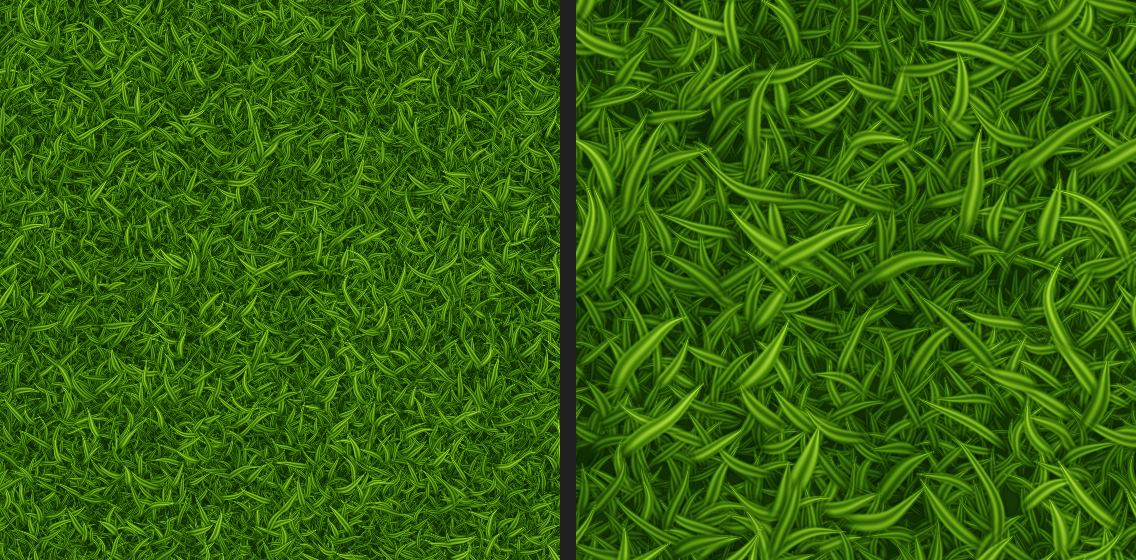
Left: the whole. Right: its middle third, enlarged.
Give the GLSL for this texture, as a three.js fragment shader.

```glsl
varying vec2 vUv;

const int LAYERS = 13;
const float FINE_CELLS = 56.0;    // grid of the deep, small blades
const float LARGE_CELLS = 24.0;   // grid of the top, long blades
const float HALF_LENGTH = 0.9;    // blade size in cells
const float HALF_WIDTH = 0.115;
const float MAX_BEND = 0.35;
const float ANGLE_SPREAD = 2.9;
const float EDGE_SOFTNESS = 0.0011;
const float WOBBLE = 0.0022;
const float HALO_REACH = 0.09;
const float HALO_STRENGTH = 0.2;
const float GROUND_TONE = 0.19;
const float DEEP_TONE = 0.26;
const float TOP_TONE = 0.57;

const vec3 SHADOW = vec3(0.02, 0.11, 0.004);
const vec3 MID_GREEN = vec3(0.19, 0.39, 0.02);
const vec3 LIGHT_GREEN = vec3(0.36, 0.59, 0.05);
const vec3 TIP_GREEN = vec3(0.66, 0.85, 0.20);

vec4 hash4(vec3 p) {
  vec4 q = fract(p.xyzx * vec4(0.1031, 0.1030, 0.0973, 0.1099));
  q += dot(q, q.wzxy + 33.33);
  return fract((q.xxyz + q.yzzw) * q.zywx);
}

// Tone is roughly the green level of the result
vec3 grassColor(float tone) {
  vec3 c = mix(SHADOW, MID_GREEN, clamp((tone - 0.11) / 0.28, 0.0, 1.0));
  c = mix(c, LIGHT_GREEN, clamp((tone - 0.39) / 0.20, 0.0, 1.0));
  return mix(c, TIP_GREEN, clamp((tone - 0.59) / 0.26, 0.0, 1.0));
}

// Layered sines that make the blades wavy
vec2 wobble(vec2 p, float seed) {
  return sin(p.yx * 70.0 + seed * vec2(2.3, 4.1))
       + 0.5 * sin(p.yx * 167.0 + p * 45.0 + seed * vec2(5.7, 1.9));
}

// Broad patches of thinner and thicker turf
float patches(vec2 p) {
  vec2 q = p + 0.06 * sin(p.yx * 13.0 + vec2(1.0, 4.0));
  return sin(q.x * 23.0 + q.y * 9.0) * sin(q.y * 27.0 - q.x * 7.0)
       + 0.5 * sin(q.x * 51.0 - q.y * 33.0 + 2.0);
}

// Paints one curved, tapered blade over the tone below it
float paintBlade(float tone, vec2 d, vec4 shape, vec4 look, float height, float softness) {
  float angle = (shape.z - 0.5) * ANGLE_SPREAD;
  float ca = cos(angle);
  float sa = sin(angle);
  vec2 q = vec2(ca * d.x + sa * d.y, ca * d.y - sa * d.x);
  float halfLength = HALF_LENGTH * mix(0.6, 1.0, look.x);
  float s = q.y / halfLength;
  if (abs(s) >= 1.0) return tone;

  float bend = (shape.w - 0.5) * 2.0 * MAX_BEND;
  float x = q.x - bend * halfLength * (s * s - 0.35);
  x /= sqrt(1.0 + 4.0 * bend * bend * s * s);
  float width = HALF_WIDTH * mix(0.7, 1.15, look.y) * sqrt(1.0 + s) * (1.0 - s);
  float edge = abs(x) - width;
  float rootFade = smoothstep(-1.0, -0.45, s);

  // Soft shadow around the blade
  float halo = 1.0 - smoothstep(0.0, HALO_REACH, edge);
  halo *= rootFade * (1.0 - smoothstep(0.6, 1.0, s));
  tone *= 1.0 - HALO_STRENGTH * halo;

  // Lengthwise streaks, brighter towards the tip
  float across = x / max(width, 0.01);
  float streak = cos(across * 5.2 + look.z * 6.28 + s * 0.8);
  float bladeTone = mix(DEEP_TONE, TOP_TONE, height) + 0.09 * s
                  + 0.15 * (look.z - 0.5) + mix(0.05, 0.15, height) * streak;
  float cover = 1.0 - smoothstep(-softness, softness, edge);
  return mix(tone, bladeTone, cover * rootFade);
}

// One scattered blade per cell, drawn in a fixed order
float paintLayer(float tone, vec2 uv, float seed, float height) {
  float cells = mix(FINE_CELLS, LARGE_CELLS, height * height);
  float presence = mix(1.0, 0.55, height);
  vec2 warped = uv + WOBBLE * mix(1.4, 0.55, height) * wobble(uv, seed);
  vec2 p = warped * cells + seed * vec2(7.37, 3.71);
  vec2 home = floor(p);
  for (int j = -1; j <= 1; j++) {
    for (int i = -1; i <= 1; i++) {
      vec2 cell = home + vec2(float(i), float(j));
      vec4 shape = hash4(vec3(cell, seed));
      vec4 look = hash4(vec3(cell, seed + 41.0));
      if (look.w < presence) {
        tone = paintBlade(tone, p - cell - shape.xy, shape, look, height, EDGE_SOFTNESS * cells);
      }
    }
  }
  return tone;
}

void main() {
  float tone = GROUND_TONE + 0.02 * wobble(vUv, 9.0).x;
  for (int k = 0; k < LAYERS; k++) {
    float height = float(k) / float(LAYERS - 1);
    tone = paintLayer(tone, vUv, float(k) + 1.0, height);
  }
  tone *= 1.0 + 0.06 * patches(vUv);
  gl_FragColor = vec4(grassColor(tone), 1.0);
}
```
